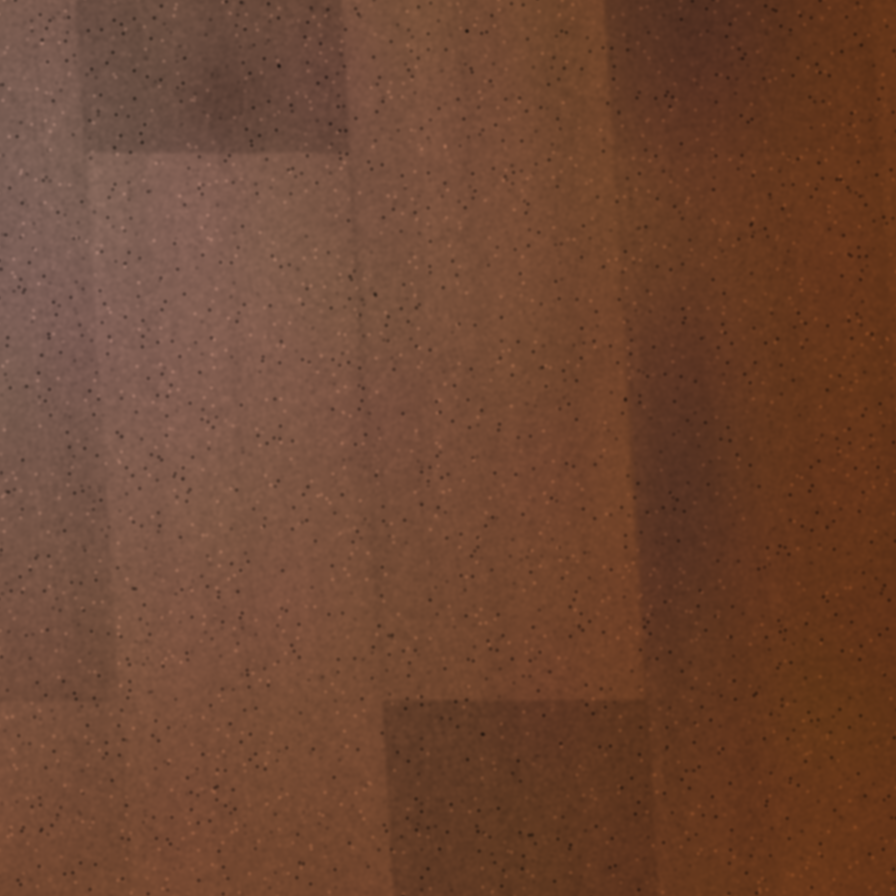
Reproduce this texture procedurally as a Shadertoy shader.

```glsl
// Worn brown wooden floor boards, slightly leaning, with pale haze and fine speckle.
#define BOARD_WIDTH 0.295
#define FIRST_SEAM 0.085
#define LEAN 0.06
#define SEAM_SOFT 0.014
#define SEAM_DEPTH 0.035
#define STREAKS 0.045
#define BLOTCHES 0.05
#define GRAIN 0.10
#define FLECKS 0.26
#define HAZE_FALLOFF 3.3

const vec3 WARM_BROWN = vec3(0.445, 0.265, 0.160);
const vec3 DEEP_ORANGE = vec3(0.405, 0.212, 0.095);
const vec3 PALE_HAZE = vec3(0.505, 0.390, 0.355);
const vec3 STAIN_TINT = vec3(0.280, 0.170, 0.140);

vec3 hash3(vec2 cell) {
    vec3 h = fract(cell.xyx * vec3(0.1031, 0.1030, 0.0973));
    h += dot(h, h.yxz + 33.33);
    return fract((h.xxy + h.yzz) * h.zyx);
}

// Cellular noise of soft spots: x = signed spots, y = rare dark or light flecks.
vec2 spots(vec2 p) {
    vec2 home = floor(p), sum = vec2(0.0);
    for (int j = -1; j <= 1; j++)
    for (int i = -1; i <= 1; i++) {
        vec2 cell = home + vec2(i, j);
        vec3 h = hash3(cell + 71.0);
        vec2 d = p - cell - h.xy;
        float bump = max(0.0, 1.0 - dot(d, d));
        bump *= bump;
        float rare = 0.6 * smoothstep(0.965, 0.99, h.z) - smoothstep(0.045, 0.01, h.z);
        sum += bump * vec2(h.z - 0.5, rare * bump);
    }
    return sum;
}

// Brightness of one board column, with staggered butt ends.
float boardTone(float column, float y) {
    float upper[5] = float[5](0.95, 0.87, 1.00, 0.92, 0.98);
    float lower[5] = float[5](1.02, 1.02, 0.85, 0.95, 0.97);
    int index = int(clamp(column + 1.0, 0.0, 4.0));
    float end = mod(column, 2.0) < 0.5 ? 0.83 : 0.218;
    float above = smoothstep(-0.004, 0.004, y - end);
    float joint = exp(-pow((y - end) / 0.003, 2.0));
    return mix(lower[index], upper[index], above) - 0.02 * joint;
}

// Elongated soft stain.
float stain(vec2 p, vec2 centre, vec2 size) {
    vec2 d = (p - centre) / size;
    return exp(-dot(d, d));
}

void mainImage(out vec4 fragColor, in vec2 fragCoord) {
    vec2 p = fragCoord / iResolution.xy;

    // Leaning board coordinates
    float across = p.x - LEAN * (1.0 - p.y);
    float u = (across - FIRST_SEAM) / BOARD_WIDTH;
    float seam = floor(u + 0.5);
    float offset = u - seam;
    float side = smoothstep(-SEAM_SOFT, SEAM_SOFT, offset);
    float tone = mix(boardTone(seam - 1.0, p.y), boardTone(seam, p.y), side);

    // Base colour and glare from the upper left
    vec3 color = mix(WARM_BROWN, DEEP_ORANGE, smoothstep(0.4, 1.0, p.x));
    vec2 glare = p - vec2(-0.05, 0.75);
    color = mix(color, PALE_HAZE, exp(-HAZE_FALLOFF * dot(glare, glare)));

    // Stains
    float dark = 0.55 * stain(p, vec2(0.755, 0.46), vec2(0.075, 0.20));
    dark += 0.55 * stain(p, vec2(0.77, 0.99), vec2(0.11, 0.13));
    dark += 0.30 * stain(p, vec2(0.25, 0.89), vec2(0.06, 0.05));
    dark *= mix(1.0, smoothstep(-0.02, 0.02, u - 2.0), step(0.5, p.x));
    color = mix(color, STAIN_TINT, dark);

    // Lengthwise streaks, broad blotches and seam lines
    tone += STREAKS * spots(vec2(across * 34.0, p.y * 1.8)).x;
    tone += 0.6 * STREAKS * spots(vec2(across * 85.0 + 9.0, p.y * 3.0)).x;
    tone += BLOTCHES * spots(p * vec2(9.0, 6.0) + 4.0).x;
    float line = exp(-pow(offset / 0.012, 2.0));
    float rim = exp(-pow((offset - 0.035) / 0.018, 2.0));
    tone -= SEAM_DEPTH * (line - 0.5 * rim) * (0.7 + 0.3 * sin(p.y * 17.0 + seam * 2.0));

    // Fine speckle
    vec2 fine = spots(p * 215.0);
    vec2 medium = spots(p * vec2(120.0, 135.0) + 50.0);
    tone += GRAIN * (fine.x + 0.5 * medium.x) + FLECKS * fine.y;
    color *= tone;

    // Faint colour drift
    float drift = spots(p * vec2(11.0, 8.0) + 20.0).x;
    color += 0.012 * drift * vec3(0.3, -0.6, 0.7);

    fragColor = vec4(clamp(color, 0.0, 1.0), 1.0);
}
```
